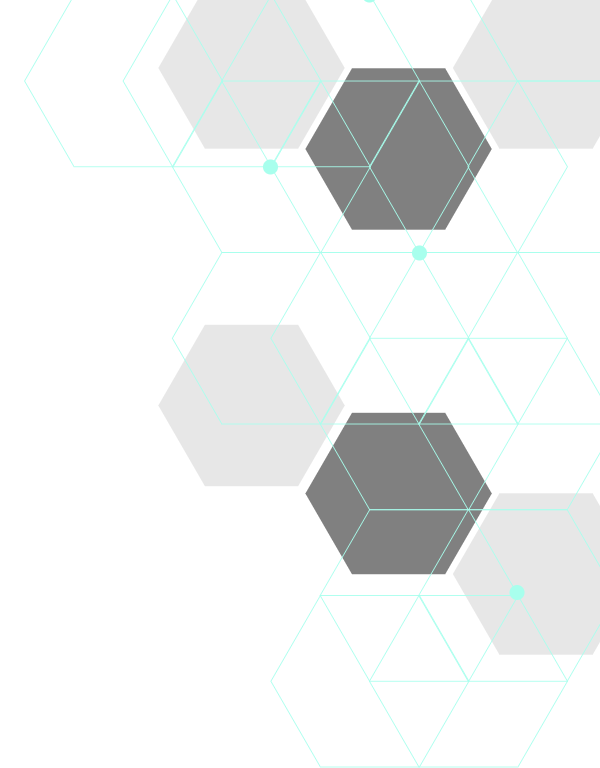
This background is drawn by a Shadertoy shader. Its source:

```glsl
const vec3 MINT = vec3(0.66, 1.0, 0.93);

// Signed distance to a flat-topped hexagon with the given apothem
float hexagon(vec2 p, float apothem) {
    p = abs(p);
    return max(p.y, dot(p, vec2(0.8660, 0.5))) - apothem;
}

// Pixel coverage of a shape from its signed distance
float cover(float dist, float pixel) {
    return clamp(0.5 - dist / pixel, 0.0, 1.0);
}

void mainImage(out vec4 fragColor, in vec2 fragCoord) {
    float pixel = 1.0 / iResolution.y;
    vec2 p = fragCoord * pixel;
    vec3 color = vec3(1.0);

    // Solid hexagons: centre and grey level
    vec3 tiles[6] = vec3[6](
        vec3(0.3275, 0.9115, 0.906), vec3(0.711, 0.9115, 0.906),
        vec3(0.519, 0.806, 0.5), vec3(0.3275, 0.472, 0.906),
        vec3(0.519, 0.3574, 0.5), vec3(0.711, 0.2526, 0.906));
    for (int i = 0; i < 6; i++) {
        float dist = hexagon(p - tiles[i].xy, 0.1051);
        color = mix(color, vec3(tiles[i].z), cover(dist, pixel));
    }

    // Overlapping outlines on a triangular lattice: row, first column, count
    ivec3 runs[7] = ivec3[7](
        ivec3(-1, 11, 1), ivec3(0, 2, 3), ivec3(1, 5, 4), ivec3(3, 5, 4),
        ivec3(4, 8, 2), ivec3(6, 8, 2), ivec3(7, 7, 2));
    for (int r = 0; r < 7; r++) {
        for (int k = 0; k < runs[r].z; k++) {
            vec2 cell = vec2(runs[r].y + 2 * k, runs[r].x);
            vec2 center = vec2(0.0326, 0.8945) + cell * vec2(0.06415, -0.11165);
            float line = abs(hexagon(p - center, 0.11165)) - 0.00055;
            color = mix(color, MINT, cover(line, pixel));
        }
    }

    // Node dots
    vec2 dots[4] = vec2[4](
        vec2(0.3522, 0.7826), vec2(0.5462, 0.6706),
        vec2(0.6732, 0.2285), vec2(0.4811, 1.0065));
    for (int i = 0; i < 4; i++) {
        color = mix(color, MINT, cover(length(p - dots[i]) - 0.0098, pixel));
    }

    fragColor = vec4(color, 1.0);
}
```
